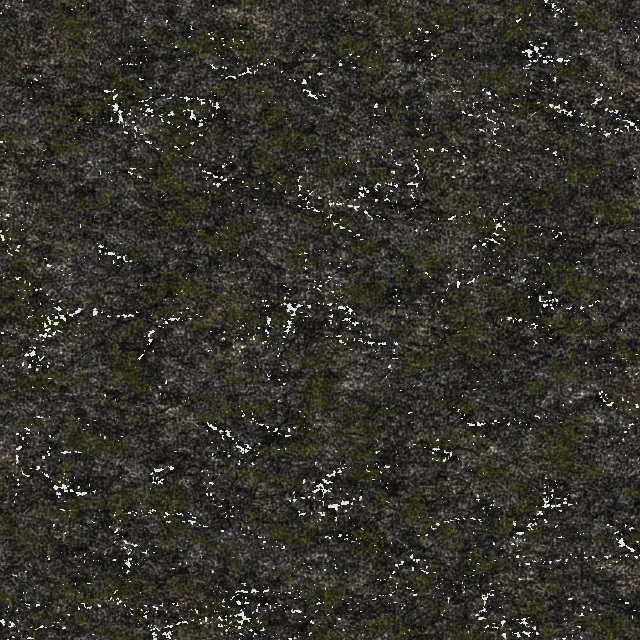
A WebGL 2 fragment shader for this texture:

```glsl
#version 300 es
precision highp float;

uniform vec2 u_resolution;
out vec4 fragColor;

#define GRAIN_FREQ 215.0
#define ROCK_BASE 0.205
#define ROCK_CONTRAST 1.05
#define CRACK_DEPTH 0.5
#define MOSS_LEVEL 0.10
#define MOSS_TINT vec3(1.05, 1.05, 0.55)
#define SNOW_LEVEL 0.76
#define SNOW_COLOR vec3(0.88, 0.89, 0.88)
#define VEIN_WIDTH 0.0058
#define VEIN_SETS 5
#define BEDDING_ANGLE -0.30

// Unit gradient from an integer hash of the lattice point
vec2 latticeGradient(ivec2 cell) {
    uint h = uint(cell.x) * 1597334677u ^ uint(cell.y) * 3812015801u;
    h = (h ^ (h >> 15)) * 2246822519u;
    h = (h ^ (h >> 13)) * 3266489917u;
    float angle = float((h ^ (h >> 16)) & 65535u) * 6.28318 / 65536.0;
    return vec2(cos(angle), sin(angle));
}

float gradientNoise(vec2 p) {
    ivec2 cell = ivec2(floor(p));
    vec2 f = fract(p);
    vec2 u = f * f * f * (f * (f * 6.0 - 15.0) + 10.0);
    float a = dot(latticeGradient(cell), f);
    float b = dot(latticeGradient(cell + ivec2(1, 0)), f - vec2(1, 0));
    float c = dot(latticeGradient(cell + ivec2(0, 1)), f - vec2(0, 1));
    float d = dot(latticeGradient(cell + ivec2(1, 1)), f - vec2(1, 1));
    return mix(mix(a, b, u.x), mix(c, d, u.x), u.y);
}

mat2 rotation(float angle) {
    float c = cos(angle), s = sin(angle);
    return mat2(c, -s, s, c);
}

float fbm(vec2 p, int octaves) {
    float sum = 0.0, amplitude = 1.0;
    for (int i = 0; i < octaves; i++) {
        sum += amplitude * gradientNoise(p);
        p = rotation(0.15) * p * 2.03 + 17.3;
        amplitude *= 0.6;
    }
    return sum;
}

// Broken thin lines along the zero contours of stretched noise
float vein(vec2 uv, float angle, float seed) {
    vec2 q = rotation(angle) * uv * vec2(3.0, 8.0) + seed;
    float n = gradientNoise(q) + 0.4 * gradientNoise(q * 2.7 + 5.1);
    float slope = length(vec2(dFdx(n), dFdy(n))) * u_resolution.y;
    float dist = abs(n) / max(slope, 1.5);
    float gate = smoothstep(0.02, 0.34, gradientNoise(uv * 6.5 + seed * 1.7));
    return exp(-dist / VEIN_WIDTH) * gate;
}

// Thin dark lines, running along x of the given frame
float crackLine(vec2 p, float width) {
    float gate = smoothstep(-0.1, 0.3, gradientNoise(p * 0.45 + 77.0));
    return (1.0 - smoothstep(0.0, width, abs(gradientNoise(p)))) * gate;
}

void main() {
    vec2 uv = gl_FragCoord.xy / u_resolution.y;
    vec2 bedding = rotation(BEDDING_ANGLE) * uv;

    // Shared fields from coarse to fine
    float rough = fbm(uv * vec2(48.0, 60.0) + 3.7, 3);
    float slab = fbm(bedding * vec2(7.0, 15.0) + 0.25 * rough, 3);
    float fiber = fbm(bedding * vec2(42.0, 115.0) + 0.4 * rough, 2);
    float grain = gradientNoise(uv * GRAIN_FREQ);
    float speck = grain + 0.6 * gradientNoise(uv * GRAIN_FREQ * 1.43 + 41.0);
    float hollow = smoothstep(0.0, 0.5, fbm(uv * vec2(10.0, 15.0) + 61.0, 4));

    // Weathered rock with faint brown and grey slabs
    float tone = 0.42 * slab + 0.6 * rough + 0.5 * fiber + 1.1 * speck;
    float light = ROCK_BASE * exp(ROCK_CONTRAST * tone) * (1.0 - 0.3 * hollow);
    float warmth = smoothstep(-0.35, 0.35, fbm(uv * 9.0 + 23.0, 3));
    vec3 color = light * mix(vec3(1.0, 0.98, 0.93), vec3(1.07, 0.99, 0.87), warmth);

    // Dark cracks, long ones in the bedding and short ones across it
    vec2 bent = bedding + 0.008 * rough;
    float crack = crackLine(bent * vec2(10.0, 30.0), 0.07);
    crack = max(crack, crackLine(rotation(0.5) * bent * vec2(18.0, 46.0) + 9.0, 0.10));
    crack = max(crack, crackLine(rotation(1.5) * bent * vec2(14.0, 28.0) + 31.0, 0.06));
    color *= 1.0 - CRACK_DEPTH * crack;

    // Ragged moss cushions
    float mossField = fbm(uv * vec2(13.0, 21.0) + 90.0, 4) + 0.3 * rough + 0.25 * speck;
    float moss = smoothstep(MOSS_LEVEL, MOSS_LEVEL + 0.35, mossField);
    float mossLight = 0.175 * exp(0.5 * rough + 0.85 * speck);
    color = mix(color, mossLight * MOSS_TINT, 0.9 * moss);

    // Snow grains gathered along veins and sprinkled in hollows
    float veins = 0.0;
    for (int i = 0; i < VEIN_SETS; i++) {
        float k = float(i);
        float angle = i == VEIN_SETS - 1 ? 1.35 : -0.42 + 0.19 * k;
        vec2 ragged = uv + 0.004 * rough + 0.008 * slab;
        veins = max(veins, vein(ragged, angle, 13.7 * k + 8.3));
    }
    color *= 1.0 - 0.25 * veins;
    float flakes = gradientNoise(uv * vec2(125.0, 165.0) + 7.0)
        + 0.6 * gradientNoise(uv * 290.0 + 19.0) + 0.2 * rough;
    float threshold = SNOW_LEVEL - 0.66 * veins - 0.27 * hollow;
    float snow = smoothstep(threshold - 0.04, threshold + 0.08, flakes);
    color = mix(color, SNOW_COLOR, snow);

    fragColor = vec4(clamp(color, 0.0, 1.0), 1.0);
}
```
